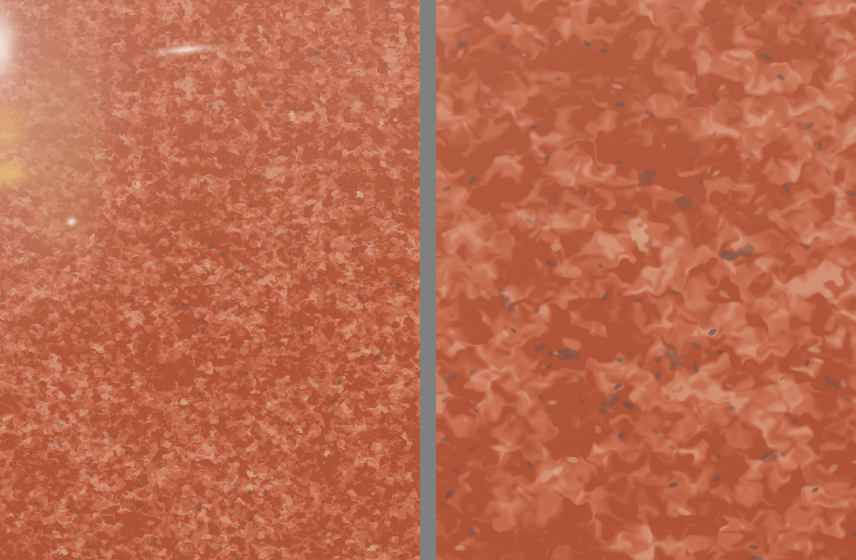
Left: the whole. Right: its middle third, enlarged.
Give the GLSL for this texture, as a WebGL 2 fragment shader.

```glsl
#version 300 es
precision highp float;
// Polished red granite: mottled crystals, dark and pale flecks, soft window glare.

uniform vec2 u_resolution;
out vec4 fragColor;

// Stone colours
const vec3 DEEP_RED = vec3(0.685, 0.325, 0.212);
const vec3 MID_RED = vec3(0.775, 0.425, 0.305);
const vec3 LIGHT_PINK = vec3(0.830, 0.560, 0.450);
const vec3 MICA_GREY = vec3(0.430, 0.310, 0.290);
const vec3 PALE_QUARTZ = vec3(0.850, 0.690, 0.550);

// Glare colours
const vec3 HAZE = vec3(0.860, 0.690, 0.620);
const vec3 AMBER = vec3(0.780, 0.560, 0.400);
const vec3 GOLD = vec3(0.930, 0.760, 0.470);
const vec3 WHITE = vec3(0.970, 0.920, 0.900);

// Feature densities, in cells per canvas width
const float CRYSTALS = 72.0;
const float FINE_GRAIN = 165.0;
const float CLOUDS = 9.0;
const float MICA = 50.0;
const float MICA_CLUMPS = 21.0;
const float QUARTZ = 15.0;
const float QUARTZ_DOTS = 42.0;

float hash(vec2 p) {
    return fract(sin(dot(p, vec2(127.1, 311.7))) * 43758.5453);
}

vec2 hash2(vec2 p) {
    return vec2(hash(p), hash(p + 57.3));
}

float noise(vec2 p) {
    vec2 i = floor(p), f = fract(p);
    f = f * f * (3.0 - 2.0 * f);
    return mix(mix(hash(i), hash(i + vec2(1, 0)), f.x),
               mix(hash(i + vec2(0, 1)), hash(i + vec2(1, 1)), f.x), f.y);
}

// Random tone per crystal, blended across the cell borders
float crystalTone(vec2 p) {
    vec2 cell = floor(p);
    float total = 0.0, weight = 0.0;
    for (int y = -1; y <= 1; y++)
    for (int x = -1; x <= 1; x++) {
        vec2 id = cell + vec2(x, y);
        vec2 d = p - id - hash2(id);
        float w = exp(-9.0 * dot(d, d));
        total += w * hash(id + 19.7);
        weight += w;
    }
    return total / weight;
}

// Coverage of ragged, randomly turned flecks on a jittered grid
float flecks(vec2 p, float density, float share, float size, float seed) {
    vec2 q = p * density, cell = floor(q);
    float soft = 0.7 * density / u_resolution.x + 0.03;
    float ragged = (noise(p * 210.0 + seed) - 0.5) * size * 1.2;
    float cover = 0.0;
    for (int y = -1; y <= 1; y++)
    for (int x = -1; x <= 1; x++) {
        vec2 id = cell + vec2(x, y), key = id + seed;
        vec2 d = q - id - hash2(key);
        float angle = (hash(key + 3.1) - 0.5) * 2.6;
        float c = cos(angle), s = sin(angle);
        d = mat2(c, -s, s, c) * d * vec2(0.75, 1.5);
        float radius = size * mix(0.5, 1.2, hash(key + 8.4));
        float shape = 1.0 - smoothstep(-soft, soft, length(d) + ragged - radius);
        float strength = mix(0.45, 1.0, hash(key + 5.9));
        cover = max(cover, shape * strength * step(hash(key + 11.6), share));
    }
    return cover;
}

float glow(vec2 uv, vec2 centre, vec2 radius) {
    vec2 d = (uv - centre) / radius;
    return exp(-dot(d, d));
}

vec3 granite(vec2 p) {
    vec2 warp = vec2(noise(p * 110.0), noise(p * 110.0 + 31.0)) - 0.5;
    vec2 q = p * vec2(0.88, 1.08) + warp * 0.012;
    float tone = 0.5 + 0.62 * (crystalTone(q * CRYSTALS) - 0.5)
               + 0.46 * (noise(q * FINE_GRAIN) - 0.5)
               + 0.30 * (noise(q * 36.0) - 0.5)
               + 0.22 * (noise(p * CLOUDS) - 0.5);
    vec3 stone = mix(DEEP_RED, MID_RED, smoothstep(0.30, 0.66, tone));
    stone = mix(stone, LIGHT_PINK, smoothstep(0.62, 0.95, tone));
    stone = mix(stone, PALE_QUARTZ, 0.55 * flecks(p, QUARTZ_DOTS, 0.16, 0.13, 71.0));
    stone = mix(stone, MICA_GREY, 0.75 * flecks(p, MICA, 0.30, 0.13, 13.0));
    stone = mix(stone, MICA_GREY, 0.70 * flecks(p, MICA_CLUMPS, 0.12, 0.13, 37.0));
    return mix(stone, PALE_QUARTZ, 0.85 * flecks(p, QUARTZ, 0.17, 0.13, 91.0));
}

vec3 addGlare(vec3 color, vec2 uv) {
    // Broad veil over the top and the upper left
    float veil = 0.20 * smoothstep(0.35, 1.0, uv.y);
    veil += 0.42 * glow(uv, vec2(0.0, 0.80), vec2(0.24, 0.30));
    color = mix(color, HAZE, veil);
    // Window panel and its bright rim at the left edge
    float panel = smoothstep(0.07, 0.11, uv.x) * (1.0 - smoothstep(0.16, 0.30, uv.x));
    panel *= smoothstep(0.50, 0.62, uv.y) * (1.0 - smoothstep(0.86, 0.91, uv.y));
    color = mix(color, AMBER, 0.38 * panel);
    color = mix(color, GOLD, 0.75 * glow(uv, vec2(0.01, 0.69), vec2(0.06, 0.022)));
    color = mix(color, GOLD, 0.50 * glow(uv, vec2(0.01, 0.77), vec2(0.05, 0.05)));
    color = mix(color, WHITE, 0.85 * glow(uv, vec2(0.0, 0.92), vec2(0.035, 0.06)));
    // Lamp streak and spot
    vec2 tilted = uv - vec2(0.0, 0.07 * (uv.x - 0.44));
    color = mix(color, WHITE, 0.80 * glow(tilted, vec2(0.44, 0.911), vec2(0.055, 0.006)));
    return mix(color, WHITE, 0.85 * glow(uv, vec2(0.17, 0.604), vec2(0.010, 0.007)));
}

void main() {
    vec2 p = gl_FragCoord.xy / u_resolution.x;
    vec2 uv = gl_FragCoord.xy / u_resolution;
    fragColor = vec4(addGlare(granite(p), uv), 1.0);
}
```
